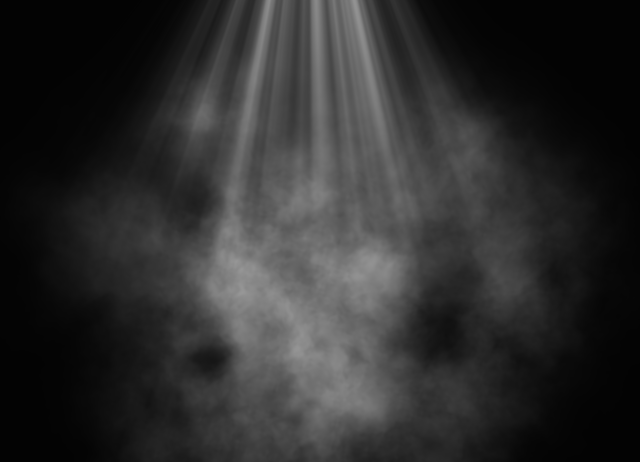
Write a Shadertoy shader that draws this background.

```glsl
#define APEX vec2(0.669, 1.47)
#define CONE_WIDTH 0.40
#define CONE_LIGHT 0.28
#define RAY_END 0.22
#define STREAK_FREQ 38.0
#define FOG_FREQ 7.5
#define FOG_CONTRAST 1.75
#define WARP 0.085
#define AMBIENT -0.012

float hash(vec2 p) {
    return fract(sin(dot(p, vec2(127.1, 311.7))) * 43758.5453);
}

float valueNoise(vec2 p) {
    vec2 cell = floor(p), f = fract(p);
    f = f * f * (3.0 - 2.0 * f);
    float low = mix(hash(cell), hash(cell + vec2(1, 0)), f.x);
    float high = mix(hash(cell + vec2(0, 1)), hash(cell + vec2(1, 1)), f.x);
    return mix(low, high, f.y);
}

// Layered noise centred on zero
float fbm(vec2 p) {
    float sum = 0.0, weight = 0.45;
    for (int i = 0; i < 5; i++) {
        sum += weight * (valueNoise(p) - 0.5);
        p = mat2(1.6, 1.2, -1.2, 1.6) * p + 7.3;
        weight *= 0.6;
    }
    return sum;
}

// Soft round puff: centre, radius, strength
float puff(vec2 p, vec4 shape) {
    vec2 d = (p - shape.xy) / shape.z;
    return shape.w * exp(-dot(d, d));
}

// Beams: slope, half width, strength
const vec3 BEAMS[8] = vec3[8](
    vec3(-0.467, 0.055, 0.07), vec3(-0.326, 0.045, 0.14),
    vec3(-0.180, 0.030, 0.27), vec3(-0.100, 0.036, 0.16),
    vec3(0.030, 0.036, 0.23), vec3(0.108, 0.028, 0.15),
    vec3(0.208, 0.070, 0.31), vec3(0.410, 0.050, 0.08));

const vec4 CLOUDS[12] = vec4[12](
    vec4(0.665, 0.36, 0.27, 0.34), vec4(0.49, 0.40, 0.12, 0.21),
    vec4(0.79, 0.43, 0.10, 0.14), vec4(0.675, 0.25, 0.09, 0.13),
    vec4(0.46, 0.75, 0.10, 0.18), vec4(0.72, 0.05, 0.22, 0.22),
    vec4(1.10, 0.43, 0.20, 0.19), vec4(0.97, 0.67, 0.13, 0.16),
    vec4(0.27, 0.48, 0.19, 0.10), vec4(0.41, 0.06, 0.17, 0.13),
    vec4(1.02, 0.15, 0.16, 0.12), vec4(0.62, 0.52, 0.14, 0.16));

const vec4 HOLLOWS[5] = vec4[5](
    vec4(0.405, 0.58, 0.07, 0.08), vec4(0.46, 0.235, 0.05, 0.15),
    vec4(0.985, 0.415, 0.07, 0.11), vec4(0.62, 0.18, 0.045, 0.08),
    vec4(0.94, 0.28, 0.08, 0.12));

// Light fanning down from a point above the canvas
float lightRays(vec2 p) {
    float slope = (p.x - APEX.x) / (APEX.y - p.y);
    float cone = exp(-pow(slope / CONE_WIDTH, 2.0));
    float light = CONE_LIGHT * cone;
    for (int i = 0; i < 8; i++) {
        float d = (slope - BEAMS[i].x) / BEAMS[i].y;
        light += BEAMS[i].z * exp(-d * d);
    }
    float streaks = valueNoise(vec2(slope * STREAK_FREQ, 3.0));
    streaks += 0.5 * valueNoise(vec2(slope * STREAK_FREQ * 2.3, 9.0));
    return light * (0.77 + 0.34 * streaks) * smoothstep(RAY_END, 1.05, p.y);
}

// Drifting smoke: ragged puffs filled with fine grainy billows
float smoke(vec2 p) {
    vec2 bend = vec2(fbm(p * 7.0 + 11.0), fbm(p * 7.0 + 37.0));
    vec2 q = p + WARP * bend;
    float density = 0.0;
    for (int i = 0; i < 12; i++) density += puff(q, CLOUDS[i]);
    for (int i = 0; i < 5; i++) density -= puff(q, HOLLOWS[i]);
    density = max(density, 0.0);
    float billows = fbm(p * FOG_FREQ + 0.3 * bend);

    // Thick smoke varies less in proportion than thin smoke
    return density * max(1.0 + FOG_CONTRAST * billows / (1.0 + density), 0.0);
}

void mainImage(out vec4 fragColor, in vec2 fragCoord) {
    vec2 p = fragCoord / iResolution.y;
    float light = AMBIENT + smoke(p) + lightRays(p);

    // Lift the floor softly and hold the brightest smoke at grey
    light = 0.5 * (light + sqrt(light * light + 0.001));
    light = min(light, 0.55) + 0.3 * (1.0 - exp(-max(light - 0.55, 0.0) / 0.3));
    fragColor = vec4(vec3(light), 1.0);
}
```
